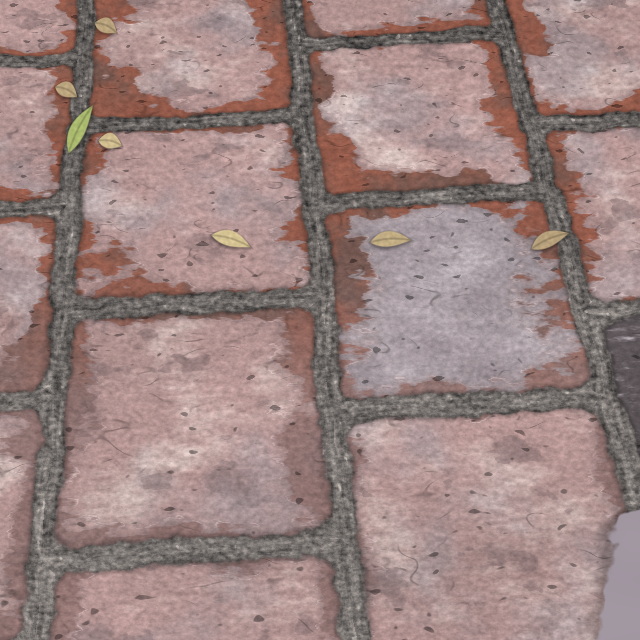
A WebGL 2 fragment shader for this texture:

```glsl
#version 300 es
precision highp float;
uniform vec2 u_resolution;
out vec4 fragColor;

// Perspective: column position and width at the top, and their growth downwards
const float JOINT_TOP = 0.456, JOINT_DRIFT = 0.10;
const float WIDTH_TOP = 0.318, WIDTH_GROWTH = 0.185;
const float ROW_DEPTH = 0.369, ROW_START = 0.23, ROW_STAGGER = 0.45, ROW_TILT = 0.07;
const float LEFT_SQUEEZE = 1.09, LEFT_ANCHOR = 6.0;
// Tile shape
const float GROUT_HALF = 0.046, CORNER = 0.06, WOBBLE = 0.022;
// Special tiles (column, row)
const vec2 SLATE_TILE = vec2(0.0, 6.0), SOAKED_TILE = vec2(1.0, 5.0);
// Leaves
const int ROW_LEAVES = 3, LEAVES = 7;
// Colours
const vec3 PINK = vec3(0.71, 0.585, 0.575), PALE = vec3(0.84, 0.76, 0.74);
const vec3 MAUVE = vec3(0.55, 0.46, 0.46), RUST = vec3(0.57, 0.31, 0.23);
const vec3 UMBER = vec3(0.41, 0.29, 0.25), SLATE = vec3(0.64, 0.61, 0.635);
const vec3 GROUT_DARK = vec3(0.27, 0.26, 0.255), GROUT_LIGHT = vec3(0.64, 0.61, 0.59);
const vec3 WATER = vec3(0.63, 0.59, 0.63), SOAKED = vec3(0.36, 0.33, 0.34);
const vec3 STRAW = vec3(0.80, 0.73, 0.55), GREEN = vec3(0.60, 0.69, 0.38);

vec2 hash2(vec2 p) {
  p = vec2(dot(p, vec2(127.1, 311.7)), dot(p, vec2(269.5, 183.3)));
  return fract(sin(p) * 43758.5);
}

// Gradient noise, about -0.7 to 0.7
float noise(vec2 p) {
  vec2 i = floor(p), f = fract(p), e = vec2(1.0, 0.0);
  vec2 w = f * f * f * (f * (f * 6.0 - 15.0) + 10.0);
  float a = dot(hash2(i) * 2.0 - 1.0, f);
  float b = dot(hash2(i + e) * 2.0 - 1.0, f - e);
  float c = dot(hash2(i + e.yx) * 2.0 - 1.0, f - e.yx);
  float d = dot(hash2(i + 1.0) * 2.0 - 1.0, f - 1.0);
  return mix(mix(a, b, w.x), mix(c, d, w.x), w.y);
}

float fbm(vec2 p) {
  float sum = 0.0, amp = 1.0;
  for (int i = 0; i < 4; i++) {
    sum += amp * noise(p);
    p = mat2(1.6, 1.2, -1.2, 1.6) * p + 7.3;
    amp *= 0.55;
  }
  return sum;
}

float roundedBox(vec2 p, float halfSize, float r) {
  vec2 k = abs(p) - halfSize + r;
  return length(max(k, 0.0)) + min(max(k.x, k.y), 0.0) - r;
}

vec3 tileColour(vec2 p, vec2 q, vec2 id, float grain) {
  vec2 rnd = hash2(id + 3.0), t = q + id * 5.3;
  float cloud = fbm(t * vec2(2.6, 3.2));
  float streak = fbm(p * vec2(22.0, 75.0));
  // Dry face
  vec3 col = mix(PINK, PALE, smoothstep(-0.05, 0.85, cloud + 0.3 * streak + 0.25 * (rnd.x - 0.4)));
  float stain = fbm(t * vec2(4.0, 6.0) + 20.0) + 0.15 * streak;
  col = mix(col, MAUVE, 0.4 * smoothstep(0.05, 0.5, stain) + 0.35 * smoothstep(0.27, 0.31, stain));
  float film = 0.5 * smoothstep(-0.1, 0.5, fbm(t * 1.9 + 50.0));
  col = mix(col, SLATE + 0.16 * cloud, id == SLATE_TILE ? 0.85 : film);
  // Ragged wet margin, rustier and wider with distance
  float inset = min(min(q.x, 1.0 - q.x), min(1.3 * q.y, 1.9 * (1.0 - q.y)));
  float far = smoothstep(0.3, 0.65, p.y);
  float reach = mix(0.085, 0.135, far) + 0.08 * (rnd.y - 0.5);
  float soak = reach + 0.24 * fbm(t * 2.3 + 11.0) + 0.08 * streak - inset;
  vec3 wetColour = mix(MAUVE, mix(RUST, UMBER, smoothstep(-0.15, 0.5, fbm(t * 3.0 + 31.0))), 0.15 + 0.75 * far);
  col = mix(col, MAUVE, 0.45 * smoothstep(-0.06, 0.0, soak));
  col = mix(col, wetColour, 0.85 * smoothstep(-0.004, 0.02, soak));
  col += 0.10 * (1.0 - smoothstep(0.0, 0.012, abs(soak + 0.012))) * smoothstep(-0.1, 0.3, streak);
  if (id == SOAKED_TILE) col = mix(SOAKED, SLATE, smoothstep(0.1, 0.7, streak));
  // Pits and short scratches
  col *= 1.0 - 0.35 * smoothstep(0.36, 0.46, noise(t * vec2(19.0, 30.0)));
  float scratch = 1.0 - smoothstep(0.0, 0.05, abs(noise(t * vec2(9.0, 14.0) + 60.0)));
  col *= 1.0 - 0.22 * scratch * smoothstep(0.1, 0.35, noise(t * 8.0 + 80.0));
  return col * (1.0 + 0.19 * grain + 0.09 * streak);
}

vec3 groutColour(vec2 p, vec2 q, vec2 uv, float grain) {
  vec2 gap = 0.5 - abs(q - 0.5);
  vec2 run = gap.x < gap.y ? vec2(38.0, 5.0) : vec2(5.0, 38.0);
  float ridge = fbm(uv * run);
  float light = 0.46 + 0.55 * ridge + 0.7 * grain + 0.34 * (0.5 - p.y);
  // Wet glints
  light += 0.5 * smoothstep(0.3, 0.6, noise(p * 110.0) + 0.3 * ridge);
  return mix(GROUT_DARK, GROUT_LIGHT, clamp(light, -0.3, 1.35));
}

vec3 addLeaves(vec3 col, vec2 p) {
  for (int i = 0; i < LEAVES; i++) {
    float k = float(i), j = float(i - ROW_LEAVES);
    bool inRow = i < ROW_LEAVES, big = i == ROW_LEAVES + 1;
    vec2 centre = inRow ? vec2(0.362 + 0.248 * k, 0.627)
                        : vec2(0.135 + 0.038 * cos(1.9 * j), 0.78 + 0.02 * j * j);
    float a = big ? 1.1 : (inRow ? 0.35 * k - 0.3 : 0.8 * sin(2.0 * k));
    float len = big ? 0.042 : (inRow ? 0.032 : 0.019);
    vec2 d = mat2(cos(a), -sin(a), sin(a), cos(a)) * (p - centre);
    float x = d.x / len;
    if (abs(x) > 1.3) continue;
    float bend = d.y + 0.004 * x * x;
    float shape = abs(bend) - 0.012 * (1.0 - x * x) * (1.0 - 0.25 * x);
    vec3 leaf = mix(STRAW, big ? GREEN : UMBER, big ? 0.8 : 0.3 * hash2(vec2(k)).x);
    leaf *= 0.85 + 0.2 * smoothstep(0.0, 0.003, abs(bend)) + 0.12 * noise(d * 180.0);
    col *= 1.0 - 0.35 * (1.0 - smoothstep(-0.002, 0.005, shape + 0.15 * d.y));
    col = mix(col, leaf, 1.0 - smoothstep(-0.0015, 0.0015, shape));
  }
  return col;
}

void main() {
  vec2 p = gl_FragCoord.xy / u_resolution;
  // Floor coordinates of staggered columns
  vec2 w = p + WOBBLE * 0.4 * vec2(fbm(p * 9.0), fbm(p * 9.0 + 40.0));
  float down = 1.0 - w.y, width = WIDTH_TOP + WIDTH_GROWTH * down;
  float u = (w.x - JOINT_TOP - JOINT_DRIFT * down) / width, column = floor(u);
  float v = 1.0 / (width * ROW_DEPTH) - ROW_START - ROW_STAGGER * mod(column, 2.0);
  if (column < -1.0) v = LEFT_ANCHOR + (v - LEFT_ANCHOR) * LEFT_SQUEEZE;
  vec2 uv = vec2(u, v - ROW_TILT * (u - column - 0.5));
  vec2 id = floor(uv), q = uv - id;

  float grain = fbm(p * vec2(95.0, 130.0));
  float edge = roundedBox(q - 0.5, 0.5 - GROUT_HALF, CORNER) + WOBBLE * fbm(p * 30.0);
  vec3 col = mix(tileColour(p, q, id, grain), groutColour(p, q, uv, grain), smoothstep(-0.006, 0.006, edge));
  col *= 1.0 - 0.22 * exp(-edge * edge / 0.00015);
  col *= 1.0 + 0.12 * noise(p * 3.5 + 5.0);

  // Puddle in the lower right corner
  float shore = p.x - 0.93 - 0.16 * p.y + 0.02 * fbm(p * 20.0) - 0.3 * smoothstep(0.18, 0.30, p.y);
  col *= 1.0 - 0.25 * smoothstep(-0.03, 0.0, shore);
  col = mix(col, WATER + 0.05 * noise(p * 8.0), smoothstep(-0.004, 0.006, shore));

  fragColor = vec4(clamp(addLeaves(col, p), 0.0, 1.0), 1.0);
}
```
